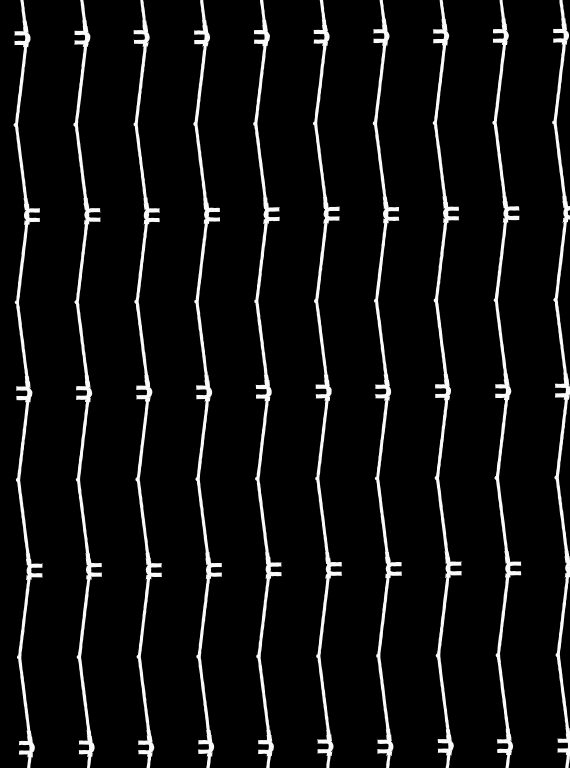
This pattern is drawn by a WebGL 1 fragment shader. Its source:

```glsl
precision highp float;

uniform vec2 u_resolution;

// Lengths are in column pitches
#define COLUMNS_PER_HEIGHT 12.832
#define ROW_PITCH 2.966
#define FIRST_CLASP vec2(0.443, 0.635)
#define SKEW vec2(0.006, 0.0045)
#define WIRE_HALF 0.026
#define SWING 0.182
#define ELBOW 0.49
#define PRONG_HALF 0.034
#define BEND_RADIUS 0.08
#define PRONG_REACH 0.205
#define WEAR 0.006
#define INK vec3(0.98)

float hash(vec2 p) {
  p = fract(p * vec2(0.1031, 0.1137));
  p += dot(p, p.yx + 33.33);
  return fract((p.x + p.y) * p.x * 91.7);
}

float noise(vec2 p) {
  vec2 cell = floor(p);
  vec2 f = fract(p);
  f = f * f * (3.0 - 2.0 * f);
  float low = mix(hash(cell), hash(cell + vec2(1.0, 0.0)), f.x);
  float high = mix(hash(cell + vec2(0.0, 1.0)), hash(cell + vec2(1.0)), f.x);
  return mix(low, high, f.y);
}

// U-shaped clasp with its prongs pointing to negative x
float claspDistance(vec2 p) {
  p.x += 0.055;
  float bend = abs(length(p) - BEND_RADIUS) - PRONG_HALF;
  float prong = abs(abs(p.y) - BEND_RADIUS) - PRONG_HALF;
  float tip = -p.x - (PRONG_REACH - 0.055);
  return p.x > 0.0 ? bend : max(prong, tip);
}

// Stepped sleeve where the wire enters the clasp
float sleeveDistance(float across, float along) {
  float upper = max(across - 0.040, abs(along + 0.14) - 0.055);
  float neck = max(across - 0.033, abs(along + 0.20) - 0.085);
  float lower = max(across - 0.043, abs(along - 0.12) - 0.035);
  return min(min(upper, neck), lower);
}

void main() {
  // Position with y running down, slightly skewed
  vec2 p = gl_FragCoord.xy / u_resolution.y;
  p = vec2(p.x, 1.0 - p.y) * COLUMNS_PER_HEIGHT;
  vec2 grid = p + vec2(-SKEW.x, SKEW.y) * p.yx - FIRST_CLASP;
  grid.y /= ROW_PITCH;

  // Repeat cell centred on each clasp
  vec2 cell = floor(grid + 0.5);
  vec2 local = (grid - cell) * vec2(1.0, ROW_PITCH);
  float facing = 1.0 - 2.0 * mod(cell.y, 2.0);

  // Zigzag wire with a small knob at each elbow
  float phase = fract(grid.y);
  float bow = phase < ELBOW ? phase / ELBOW : (1.0 - phase) / (1.0 - ELBOW);
  float across = abs(local.x + SWING * bow) * 0.992;
  vec2 fromElbow = vec2(local.x + SWING + 0.008, (phase - ELBOW) * ROW_PITCH);
  float d = min(across - WIRE_HALF, length(fromElbow) - 0.036);

  // Clasps open alternately left and right
  vec2 jitter = vec2(hash(cell + 7.0), hash(cell + 19.0)) - 0.5;
  vec2 claspPos = (local + jitter * 2.0 * WEAR) * vec2(facing, 1.0);
  d = min(d, claspDistance(claspPos));
  d = min(d, sleeveDistance(across, local.y));

  // Slightly uneven edges
  d += (noise(p * 22.0) - 0.5) * WEAR;

  float pixel = COLUMNS_PER_HEIGHT / u_resolution.y;
  gl_FragColor = vec4(INK * clamp(0.5 - d / pixel, 0.0, 1.0), 1.0);
}
```
